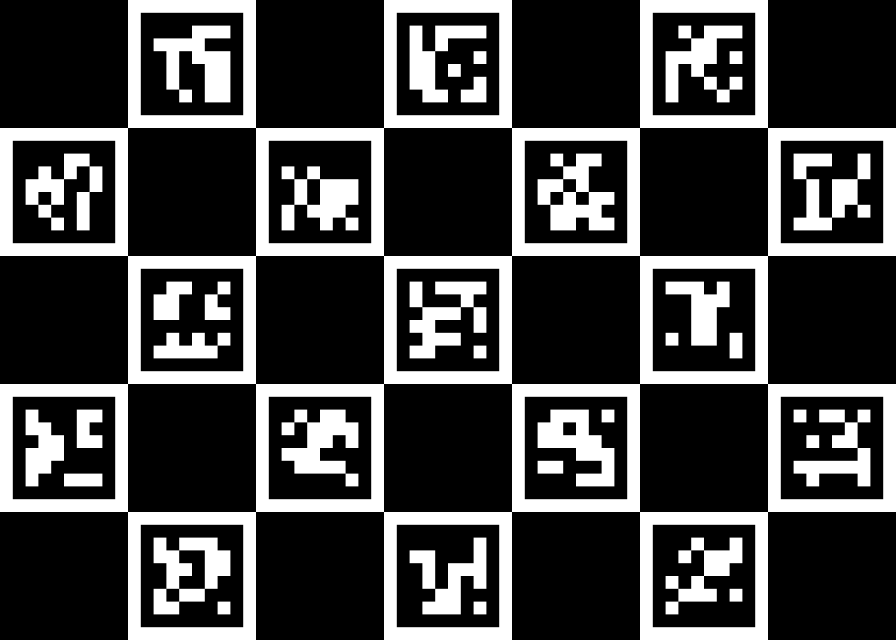
A WebGL 2 fragment shader for this pattern:

```glsl
#version 300 es
precision highp float;
// Calibration checkerboard: black squares alternate with white squares holding random binary markers.

uniform vec2 u_resolution;
out vec4 fragColor;

const ivec2 BOARD = ivec2(7, 5);     // squares across and down
const int MODULES = 10;              // modules along one square
const int WHITE_MARGIN = 1;          // white rim, in modules
const int BLACK_FRAME = 1;           // black frame inside the rim, in modules
const float BIT_DENSITY = 0.5;       // share of white code modules
const uint SEED = 17u;
const vec3 INK = vec3(0.0);
const vec3 PAPER = vec3(1.0);

// Integer hash of a module position, from 0 to 1
float hash(ivec2 cell) {
  uint h = uint(cell.x) * 73856093u ^ uint(cell.y) * 19349663u ^ SEED;
  h = h * 747796405u + 2891336453u;
  h = ((h >> ((h >> 28u) + 4u)) ^ h) * 277803737u;
  h = (h >> 22u) ^ h;
  return float(h >> 8u) / 16777216.0;
}

// Whiteness of one module: 0 is ink, 1 is paper
float moduleValue(ivec2 id) {
  id = clamp(id, ivec2(0), BOARD * MODULES - 1);
  ivec2 square = id / MODULES;
  if (((square.x + square.y) & 1) == 0) return 0.0;

  // Number of modules between this one and the nearest side
  ivec2 local = id - square * MODULES;
  ivec2 inset = min(local, MODULES - 1 - local);
  int ring = min(inset.x, inset.y);
  if (ring < WHITE_MARGIN) return 1.0;
  if (ring < WHITE_MARGIN + BLACK_FRAME) return 0.0;
  return step(hash(id), BIT_DENSITY);
}

void main() {
  vec2 modulesPerPixel = vec2(BOARD * MODULES) / u_resolution;
  vec2 position = gl_FragCoord.xy * modulesPerPixel;

  // Pixel coverage on each side of the nearest module corner
  vec2 corner = floor(position + 0.5);
  vec2 cover = clamp((position - corner) / modulesPerPixel + 0.5, 0.0, 1.0);
  ivec2 id = ivec2(corner);
  float below = mix(moduleValue(id - 1), moduleValue(id - ivec2(0, 1)), cover.x);
  float above = mix(moduleValue(id - ivec2(1, 0)), moduleValue(id), cover.x);

  fragColor = vec4(mix(INK, PAPER, mix(below, above, cover.y)), 1.0);
}
```
